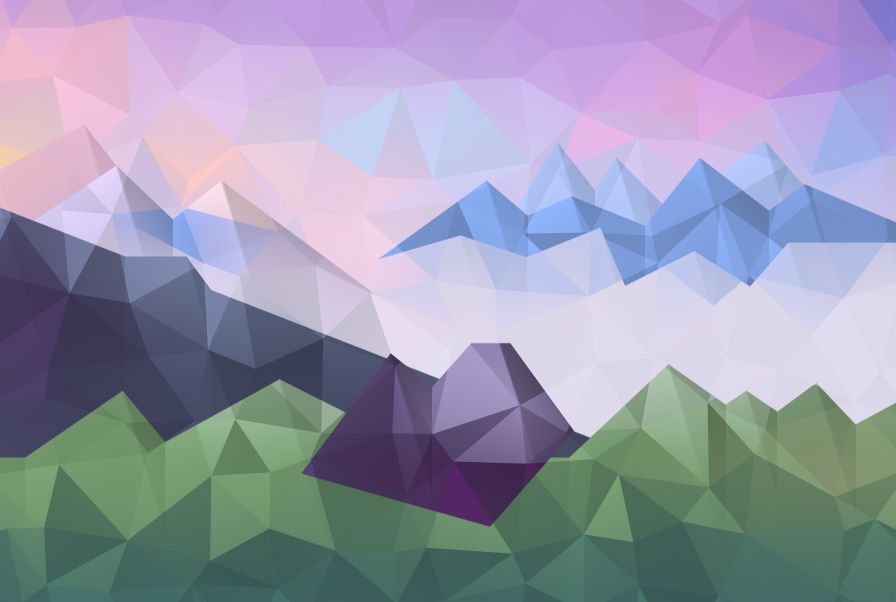
This background is drawn by a WebGL 2 fragment shader. Its source:

```glsl
#version 300 es
precision highp float;
// Low-poly misty valley: pastel sky, blue range, fog, dark slope and meadow.
// A jittered grid is split into triangles, each tinted from smooth colour
// fields at its centre; straight-sided peaks cut the layers in depth order.
uniform vec2 u_resolution;
out vec4 fragColor;
#define GRID vec2(14.0, 9.5)  // facets across and up
#define JITTER .36            // vertex shift in cells
#define SCATTER .07           // random colour offset
#define GRADIENT .35          // change inside a facet
#define FACET .24             // land contrast
#define SKY_FACET .075        // sky contrast

vec2 hash2(vec2 p) {
  vec3 k = fract(p.xyx * vec3(.1031, .1030, .0973));
  k += dot(k, k.yzx + 33.33);
  return fract((k.xx + k.yz) * k.zy);
}
// Soft elliptical patch: centre in xy, radius in zw
void glow(inout vec3 col, vec2 p, vec4 spot, vec3 tint) {
  vec2 d = (p - spot.xy) / spot.zw;
  col = mix(col, tint, exp(-dot(d, d)));
}
// Raises a ridge (height, face light) by a peak with two slopes
void peak(inout vec2 ridge, vec2 p, float x, float top, float left, float right) {
  float dx = p.x - x, h = top - max(-dx * left, dx * right);
  float side = smoothstep(-.002, .002, dx + .2 * (p.y - top));
  if (h > ridge.x) ridge = vec2(h, .5 - side);
}
// Paints below a ridge with lit and shaded faces, then clears it
void layer(inout vec3 col, inout vec2 ridge, vec2 p, vec3 tint, float relief) {
  float depth = ridge.x - p.y, px = 1.0 / u_resolution.y;
  tint *= 1.0 + relief * ridge.y * exp(-9.0 * max(depth, 0.0));
  col = mix(col, tint, smoothstep(-px, px, depth));
  ridge = vec2(0);
}
vec3 skyField(vec2 c) {
  vec3 col = mix(vec3(.80, .76, .92), vec3(.73, .59, .86), smoothstep(.75, 1.0, c.y));
  col = mix(vec3(.87, .85, .92), col, smoothstep(.46, .70, c.y));
  glow(col, c, vec4(.25, .85, .16, .09), vec3(.86, .75, .91));
  glow(col, c, vec4(.02, .88, .13, .11), vec3(.97, .74, .81));
  glow(col, c, vec4(.00, .70, .07, .08), vec3(1.0, .84, .69));
  glow(col, c, vec4(.24, .73, .10, .06), vec3(1.0, .79, .75));
  glow(col, c, vec4(.39, .62, .09, .14), vec3(.96, .82, .90));
  glow(col, c, vec4(.47, .78, .13, .06), vec3(.75, .83, .96));
  glow(col, c, vec4(.85, .92, .16, .09), vec3(.77, .56, .84));
  glow(col, c, vec4(.76, .82, .12, .06), vec3(.92, .67, .87));
  glow(col, c, vec4(.97, .76, .10, .07), vec3(.64, .72, .93));
  glow(col, c, vec4(1.0, 1.0, .09, .17), vec3(.50, .47, .82));
  glow(col, c, vec4(.31, .41, .08, .09), vec3(.69, .70, .79));
  return col;
}
// Silhouettes follow p, colours follow the facet sample c
vec3 scene(vec2 p, vec2 c, float shade) {
  float land = 1.0 + FACET * shade, px = 1.0 / u_resolution.y;
  float calm = mix(.4, 1.0, smoothstep(.5, .75, c.y));
  vec3 sky = skyField(c) * (1.0 + SKY_FACET * calm * shade), col = sky;
  vec2 r = vec2(0);
  // Pale distant peaks, then the blue range
  peak(r, p, .622, .764, 2.4, 1.9); peak(r, p, .688, .738, 2.2, 1.5);
  peak(r, p, .853, .767, 1.2, 1.7);
  layer(col, r, p, vec3(.65, .72, .91) * (1.0 + .1 * shade), .14);
  peak(r, p, .543, .700, 1.08, 1.27); peak(r, p, .638, .674, .66, .60);
  peak(r, p, .781, .738, 1.85, 1.14); peak(r, p, .898, .694, 1.1, .62);
  layer(col, r, p, vec3(.47, .59, .83) * land, .16);
  // Fog bank with a bluish rim
  peak(r, p, .514, .609, .43, .49); peak(r, p, .670, .622, .60, 3.5);
  peak(r, p, .775, .583, .75, .95); peak(r, p, .880, .597, 1.7, .0);
  float rim = smoothstep(.48, .60, c.y) * smoothstep(.40, .50, c.x);
  layer(col, r, p, mix(sky, vec3(.68, .74, .90), .75 * rim), .06 * rim);
  // Rosy and lilac hills, dissolving downward
  float haze = smoothstep(.46, .62, c.y);
  peak(r, p, .094, .793, .8, 1.9);
  layer(col, r, p, mix(sky, vec3(.84, .67, .77), .8 * haze), .10);
  vec3 tint = mix(sky, vec3(.74, .70, .84), .85 * haze);
  glow(tint, c, vec4(.20, .62, .035, .04), vec3(.45, .58, .85));
  glow(tint, c, vec4(.28, .68, .05, .03), vec3(.91, .80, .81));
  peak(r, p, .130, .725, 1.0, 1.42); peak(r, p, .247, .700, 1.2, 1.1);
  layer(col, r, p, tint * (1.0 + .12 * shade), .26 * haze);
  // Dark slope
  tint = mix(vec3(.26, .28, .38), vec3(.48, .53, .67), smoothstep(.42, .60, c.y + .2 * c.x));
  glow(tint, c, vec4(.03, .46, .10, .20), vec3(.27, .22, .37));
  peak(r, p, .0, .655, .0, .58); peak(r, p, .208, .574, .0, 2.0);
  layer(col, r, p, tint * land, .12);
  // Meadow, paler toward its peaks
  tint = mix(vec3(.25, .40, .38), vec3(.41, .55, .39), smoothstep(.0, .24, c.y));
  tint = mix(tint, vec3(.66, .73, .67), smoothstep(.25, .40, c.y) * smoothstep(.05, .35, c.x));
  glow(tint, c, vec4(.94, .22, .12, .07), vec3(.51, .56, .43));
  r.x = .24;
  peak(r, p, .137, .351, 1.02, 1.8); peak(r, p, .312, .370, .82, .75);
  peak(r, p, .746, .395, 1.4, 1.05); peak(r, p, .833, .351, 1.0, 1.0);
  peak(r, p, .911, .364, 1.1, 1.57); peak(r, p, 1.0, .331, .8, .0);
  layer(col, r, p, tint * land, .14);
  // Violet rock with a wedge-shaped foot
  tint = vec3(.27, .21, .35);
  glow(tint, c, vec4(.56, .36, .07, .10), vec3(.57, .53, .69));
  glow(tint, c, vec4(.55, .19, .09, .05), vec3(.29, .12, .34));
  peak(r, p, .436, .413, 2.0, 1.2); peak(r, p, .550, .470, 1.67, 2.05);
  r.x = min(r.x, .43);
  vec3 rock = col;
  layer(rock, r, p, tint * land, .35);
  float foot = .125 + max((.547 - p.x) * .42, (p.x - .547) * 1.7);
  return mix(col, rock, smoothstep(-px, px, p.y - foot));
}
vec2 vertex(vec2 cell) { return cell + JITTER * (2.0 * hash2(cell + 40.0) - 1.0); }
float edge(vec2 q, vec2 a, vec2 b) { return determinant(mat2(normalize(b - a), q - a)); }
// Adds one triangle, weighted by pixel coverage
void facet(inout vec4 sum, vec2 q, vec2 a, vec2 b, vec2 c, vec2 id) {
  float turn = sign(edge(c, a, b));
  float d = min(min(turn * edge(q, a, b), turn * edge(q, b, c)), turn * edge(q, c, a));
  float cover = clamp(d * u_resolution.y / GRID.y + .5, 0.0, 1.0);
  if (cover <= 0.0) return;
  vec2 mid = (a + b + c) / 3.0, rnd = hash2(id) - .5;
  float shade = rnd.x + GRADIENT * dot(q - mid, rnd.yx);
  vec2 tone = mix(mid, q, GRADIENT) / GRID + SCATTER * rnd.yx;
  sum += cover * vec4(scene(q / GRID, tone, shade), 1);
}
void main() {
  vec2 q = gl_FragCoord.xy / u_resolution * GRID;
  vec4 sum = vec4(0);
  for (int k = 0; k < 9; k++) {
    vec2 cell = floor(q) + vec2(k % 3 - 1, k / 3 - 1);
    vec2 a = vertex(cell), b = vertex(cell + vec2(1, 0));
    vec2 c = vertex(cell + 1.0), d = vertex(cell + vec2(0, 1));
    bool ac = distance(a, c) < distance(b, d); // shorter diagonal
    facet(sum, q, a, b, ac ? c : d, cell + 11.3);
    facet(sum, q, ac ? a : b, c, d, cell + 77.7);
  }
  fragColor = vec4(sum.rgb / max(sum.a, .001), 1);
}
```
